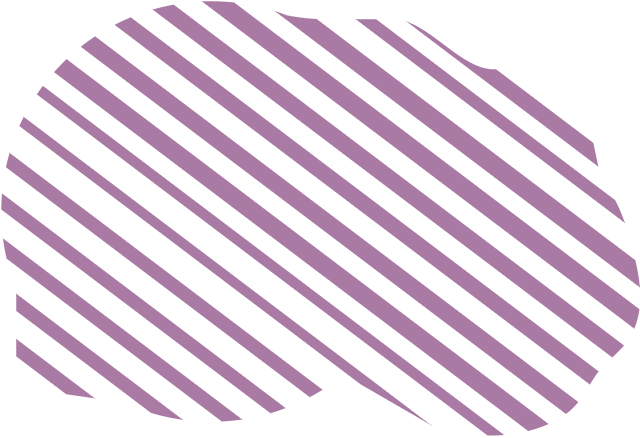
Write a WebGL 2 fragment shader that draws this pattern.

```glsl
#version 300 es
precision highp float;
// Fifteen slanted mauve stripes of uneven width, clipped to a lobed cloud on white.
uniform vec2 u_resolution;
out vec4 fragColor;

const vec2 DESIGN_SIZE = vec2(768.0, 525.0); // canvas units, y pointing down
const vec3 PAPER = vec3(1.0);
const vec3 MAUVE = vec3(0.663, 0.478, 0.639);

const int STRIPES = 15;
const float SLOPE = 0.756;
const float FIRST_CENTRE = -355.0; // y intercept of the upper right stripe
const float PITCH = 54.07;         // vertical step between stripes
// Vertical thickness and drift from the even pitch, upper right to lower left
const float THICKNESS[STRIPES] = float[](24.0, 18.5, 28.5, 28.0, 25.0, 23.7, 25.5, 27.0,
                                         15.7, 15.0, 20.5, 20.0, 21.0, 20.7, 21.0);
const float DRIFT[STRIPES] = float[](0.0, -8.0, -3.4, -2.7, -0.8, -1.4, 0.6, 0.5,
                                     -5.7, -5.6, -0.9, 0.2, -0.3, -0.3, 0.0);

const vec2 LEFT_CENTRE = vec2(253.5, 253.5);
const float LEFT_RADIUS = 252.0;
const vec2 RIGHT_CENTRE = vec2(590.0, 340.0);
const float RIGHT_RADIUS = 182.0;

float bump(float x, float centre, float width) {
    float t = (x - centre) / width;
    return exp(-t * t);
}

float boxDistance(vec2 p, vec2 low, vec2 high) {
    vec2 d = max(low - p, p - high);
    return max(d.x, d.y);
}

// Right lobe: a circle with two shallow dents in its rim
float rightLobe(vec2 p) {
    vec2 d = p - RIGHT_CENTRE;
    float angle = degrees(atan(d.y, d.x));
    float dents = 16.0 * bump(angle, 39.0, 15.0) + 8.0 * bump(angle, -15.0, 20.0);
    return length(d) - RIGHT_RADIUS + dents;
}

// Bridge over the lobes, with a wavy top and a slanted right end
float topBridge(vec2 p) {
    float top = 23.0 * smoothstep(230.0, 390.0, p.x)
              + 60.0 * smoothstep(472.0, 592.0, p.x);
    float rightEnd = p.x - 712.0 - 0.207 * (p.y - 171.0);
    return max(max(0.85 * (top - p.y), rightEnd), max(253.0 - p.x, p.y - 215.0));
}

// Squared-off lower left corner
float cornerFlap(vec2 p) {
    float lowerEdge = p.y - 461.0 - 0.145 * p.x;
    return max(lowerEdge, boxDistance(p, vec2(19.5, 345.0), vec2(180.0, 500.0)));
}

// Web that fills the notch between the lobes at the bottom
float notchWeb(vec2 p) {
    float lowerEdge = 0.866 * (p.y - 462.0 - 0.578 * (p.x - 435.0));
    return max(lowerEdge, boxDistance(p, vec2(380.0, 300.0), vec2(520.0, 515.0)));
}

float cloudDistance(vec2 p) {
    float lobes = min(length(p - LEFT_CENTRE) - LEFT_RADIUS, rightLobe(p));
    return min(lobes, min(topBridge(p), min(cornerFlap(p), notchWeb(p))));
}

float stripeDistance(vec2 p) {
    float intercept = p.y - SLOPE * p.x;
    float row = floor((intercept - FIRST_CENTRE) / PITCH + 0.5);
    int i = int(clamp(row, 0.0, float(STRIPES - 1)));
    float centre = FIRST_CENTRE + PITCH * float(i) + DRIFT[i];
    float vertical = abs(intercept - centre) - 0.5 * THICKNESS[i];
    return vertical / sqrt(1.0 + SLOPE * SLOPE);
}

void main() {
    vec2 uv = gl_FragCoord.xy / u_resolution;
    vec2 p = vec2(uv.x, 1.0 - uv.y) * DESIGN_SIZE;
    float pixel = DESIGN_SIZE.y / u_resolution.y;

    // Keep each stripe only inside the cloud, with a one-pixel soft edge
    float d = max(stripeDistance(p), cloudDistance(p));
    float ink = clamp(0.5 - d / pixel, 0.0, 1.0);
    fragColor = vec4(mix(PAPER, MAUVE, ink), 1.0);
}
```
